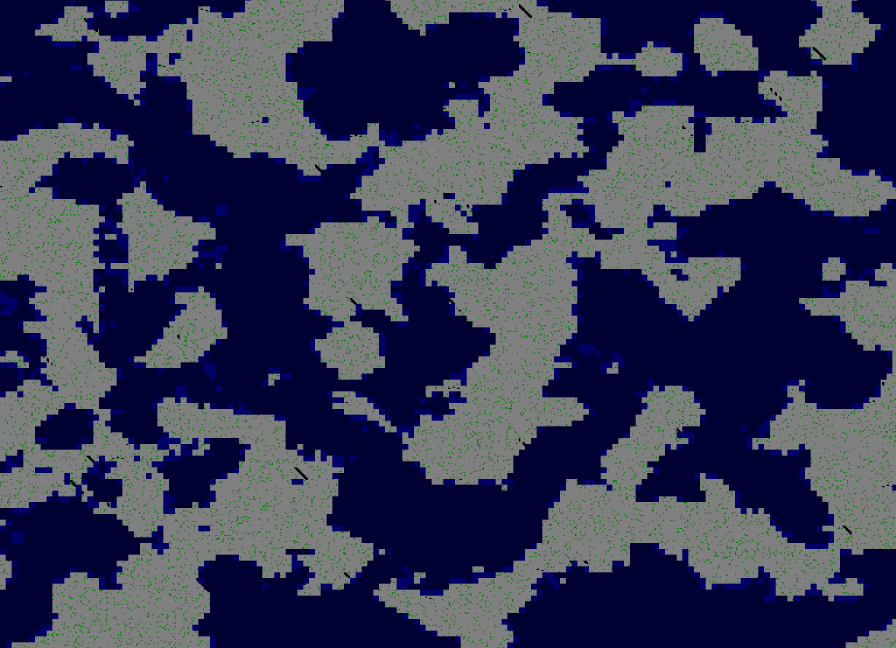
A Shadertoy shader for this texture:

```glsl
const float DOTS_ACROSS = 768.0;  // finest dots along the canvas width
const float TILE = 5.0;           // dots per terrain tile
const float SHORE = 0.035;        // height where land starts
const float SHALLOWS = -0.005;    // height where shallow water starts

const vec3 DEEP_BLUE = vec3(0.0, 0.0, 0.2);
const vec3 SHALLOW_BLUE = vec3(0.0, 0.0, 0.4);
const vec3 STONE_GREY = vec3(0.5);
const vec3 GRASS_GREEN = vec3(0.0, 0.5, 0.0);
const vec3 DITCH_BLACK = vec3(0.0, 0.0, 0.02);

float hash(vec2 cell, uint seed) {
    uvec2 c = uvec2(ivec2(cell));
    uint n = c.x * 1597334677u ^ c.y * 3812015801u ^ seed * 2798796415u;
    n = (n ^ (n >> 16)) * 2146121005u;
    n = (n ^ (n >> 15)) * 2221713035u;
    n ^= n >> 16;
    return float(n >> 8) / 16777216.0;
}

// Slope contribution of one lattice corner
float corner(vec2 cell, vec2 offset, uint seed) {
    float angle = 6.28319 * hash(cell, seed);
    return dot(vec2(cos(angle), sin(angle)), offset);
}

float gradientNoise(vec2 p, uint seed) {
    vec2 i = floor(p), f = p - i;
    vec2 w = f * f * f * (f * (f * 6.0 - 15.0) + 10.0);
    vec2 e = vec2(1.0, 0.0);
    float low = mix(corner(i, f, seed), corner(i + e.xy, f - e.xy, seed), w.x);
    float high = mix(corner(i + e.yx, f - e.yx, seed), corner(i + e.xx, f - e.xx, seed), w.x);
    return mix(low, high, w.y);
}

// Terrain height from rotated octaves
float terrain(vec2 p) {
    const mat2 turn = mat2(1.6, 1.2, -1.2, 1.6);
    float height = 0.0, amplitude = 1.0;
    for (uint octave = 0u; octave < 5u; octave++) {
        height += amplitude * gradientNoise(p, octave + 11u);
        p = turn * p + 3.7;
        amplitude *= 0.5;
    }
    return height;
}

// Rare diagonal strokes and dotted rows
bool isDitch(vec2 dotId, float size, float rate) {
    vec2 patchId = floor(dotId / size);
    vec2 q = dotId - patchId * size;
    if (hash(patchId, 5u) > rate) return false;
    float kind = hash(patchId, 6u);
    bool diagonal = abs(q.x + q.y - size + 1.0) < 1.5;
    bool dotted = mod(q.x, 4.0) < 2.0;
    bool row = abs(q.y - floor(size * 0.5) - step(2.0, mod(q.x, 8.0))) < 1.0;
    return kind < 0.35 ? diagonal : dotted && (kind < 0.6 ? diagonal : row);
}

vec3 mapColor(vec2 p) {
    vec2 dotId = floor(p);
    vec2 tileCenter = (floor(p / TILE) + 0.5) * TILE;
    float height = terrain(tileCenter / vec2(105.0, 80.0) + 20.3);

    if (height < SHALLOWS) return DEEP_BLUE;
    if (height < SHORE) return SHALLOW_BLUE;
    if (height < SHORE + 0.1 && isDitch(dotId, 12.0, 0.05)) return DITCH_BLACK;
    return hash(dotId, 3u) < 0.057 ? GRASS_GREEN : STONE_GREY;
}

void mainImage(out vec4 fragColor, in vec2 fragCoord) {
    // Area average over each pixel smooths tile and dot edges
    const int SAMPLES = 3;
    vec3 sum = vec3(0.0);
    for (int y = 0; y < SAMPLES; y++) {
        for (int x = 0; x < SAMPLES; x++) {
            vec2 offset = (vec2(x, y) + 0.5) / float(SAMPLES) - 0.5;
            sum += mapColor((fragCoord + offset) / iResolution.x * DOTS_ACROSS);
        }
    }
    fragColor = vec4(sum / float(SAMPLES * SAMPLES), 1.0);
}
```
